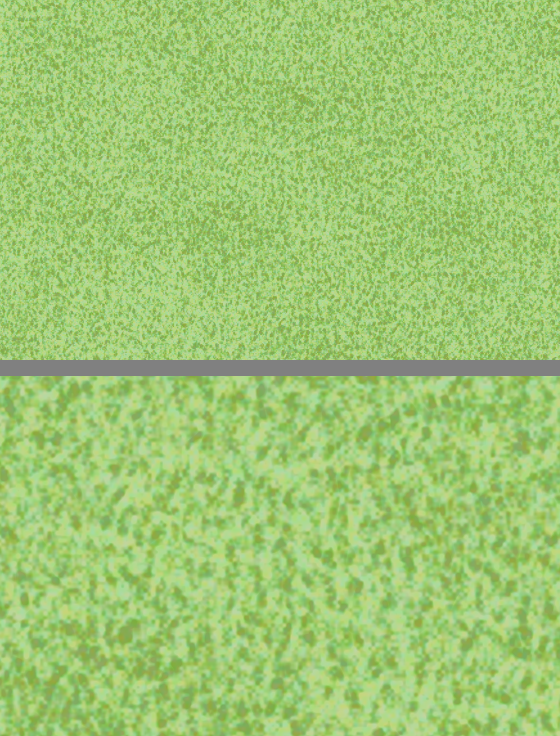
Top, the full canvas; bottom, a detail of the centre.
A Shadertoy shader for this texture:

```glsl
#define PIT_FREQ vec2(64.0, 56.0)
#define PIT_DEPTH 0.62
#define PIT_JITTER vec2(0.75, 1.0)
#define GRAIN_FREQ vec2(150.0, 105.0)
#define GRAIN_GAIN 0.62
#define FINE_FREQ 280.0
#define FINE_GAIN 0.62
#define BLOTCH_GAIN 0.32
#define TINT_GAIN 0.20

// Integer hash of a lattice cell, 0 to 1
float hash(vec2 cell, uint seed) {
    uvec2 q = uvec2(ivec2(cell)) * uvec2(1597u, 3812u) + seed * 747u;
    uint h = (q.x ^ (q.y * 2654u)) * 48271u + q.y * 9277u;
    h = (h ^ (h >> 15)) * 739397u;
    h = (h ^ (h >> 13)) * 668265u;
    h ^= h >> 16;
    return float(h & 65535u) / 65535.0;
}

float valueNoise(vec2 p, uint seed) {
    vec2 cell = floor(p);
    vec2 f = fract(p);
    f = f * f * (3.0 - 2.0 * f);
    float low = mix(hash(cell, seed), hash(cell + vec2(1, 0), seed), f.x);
    float high = mix(hash(cell + vec2(0, 1), seed), hash(cell + vec2(1, 1), seed), f.x);
    return mix(low, high, f.y);
}

// Soft cloudy shading, centred on zero
float blotches(vec2 p) {
    float sum = 0.0;
    float gain = 0.5;
    for (uint i = 0u; i < 4u; i++) {
        sum += gain * (valueNoise(p, 20u + i) - 0.5);
        p = mat2(1.6, 1.2, -1.2, 1.6) * p + 7.3;
        gain *= 0.66;
    }
    return sum;
}

// Dark gaps between loops, one slanted dash per jittered cell
float pits(vec2 p) {
    vec2 home = floor(p);
    float depth = 0.0;
    for (int y = -1; y <= 1; y++) {
        for (int x = -1; x <= 1; x++) {
            vec2 cell = home + vec2(x, y);
            vec2 jitter = vec2(hash(cell, 31u), hash(cell, 32u)) - 0.5;
            vec2 d = p - cell - 0.5 - jitter * PIT_JITTER;
            d.x += d.y * (hash(cell, 33u) - 0.5) * 1.2;
            float strength = mix(0.45, 1.0, hash(cell, 34u));
            float dash = smoothstep(0.60, 0.10, length(d * vec2(1.15, 0.85)));
            depth = max(depth, strength * dash);
        }
    }
    return depth;
}

// Height of the looped pile: ragged pits, grains and fibres
float pileTone(vec2 uv) {
    vec2 bend = vec2(valueNoise(uv * 40.0, 1u), valueNoise(uv * 40.0, 2u)) - 0.5;
    vec2 p = uv + bend * 0.009;
    float grain = valueNoise(p * GRAIN_FREQ, 3u) - 0.5;
    float fine = valueNoise(uv * FINE_FREQ, 4u) - 0.5;
    return 0.71 - PIT_DEPTH * pits(p * PIT_FREQ) + GRAIN_GAIN * grain
        + FINE_GAIN * fine + BLOTCH_GAIN * blotches(uv * 5.5);
}

// Shadow, leaf, soft and light greens
vec3 pileColor(float tone) {
    vec3 shadow = vec3(0.53, 0.67, 0.32);
    vec3 leaf = vec3(0.555, 0.75, 0.37);
    vec3 soft = vec3(0.625, 0.80, 0.46);
    vec3 light = vec3(0.71, 0.85, 0.55);
    vec3 color = mix(shadow, leaf, smoothstep(0.04, 0.38, tone));
    color = mix(color, soft, smoothstep(0.30, 0.58, tone));
    return mix(color, light, smoothstep(0.48, 0.88, tone));
}

void mainImage(out vec4 fragColor, in vec2 fragCoord) {
    vec2 uv = fragCoord / iResolution.y;
    vec3 color = pileColor(pileTone(uv));

    // Small yellow and blue shifts between fibres
    float tint = valueNoise(uv * 230.0, 11u) - 0.5;
    float warmth = valueNoise(uv * 250.0, 12u) - 0.5;
    color += TINT_GAIN * (tint * vec3(-0.15, 0.0, 0.9) + warmth * vec3(0.6, -0.15, 0.0));

    fragColor = vec4(clamp(color, 0.0, 1.0), 1.0);
}
```
